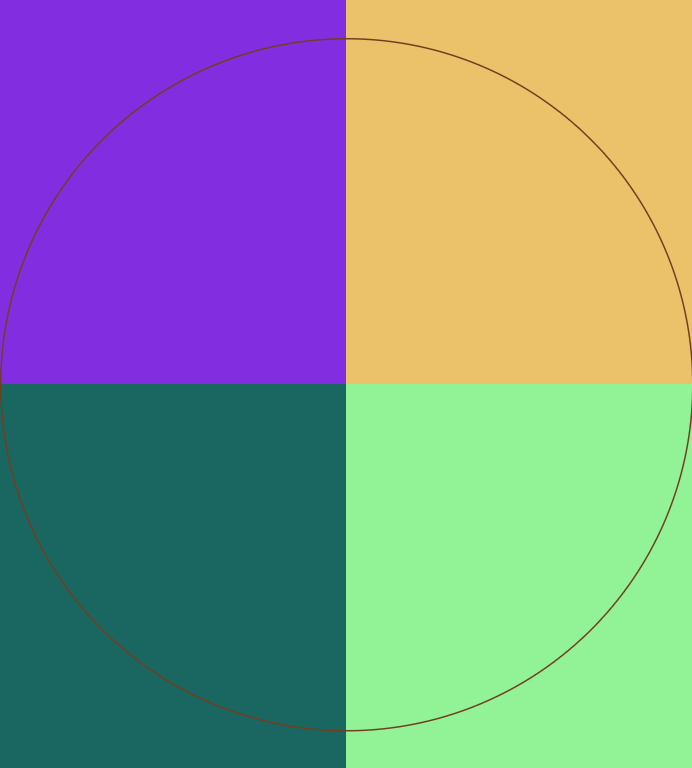
Give the GLSL for this background, as a Shadertoy shader.

```glsl
// Four flat colour quadrants meeting at the canvas centre, crossed by a thin
// brown ring as wide as the canvas. Straight edges and the ring are drawn
// from signed distances, turned into smooth one-pixel coverage.

const vec3 PURPLE = vec3(0.51, 0.18, 0.88);
const vec3 SAND   = vec3(0.92, 0.76, 0.41);
const vec3 TEAL   = vec3(0.10, 0.40, 0.38);
const vec3 MINT   = vec3(0.57, 0.95, 0.59);
const vec3 BROWN  = vec3(0.45, 0.24, 0.12);

// Lengths are fractions of the canvas width
const float RING_RADIUS = 0.5;
const float RING_WIDTH  = 0.00216;
const vec2  RING_CENTRE = vec2(0.00108, -0.00108);

// Coverage of a shape from its signed distance (negative inside)
float coverage(float dist, float pixel) {
    return clamp(0.5 - dist / pixel, 0.0, 1.0);
}

float ringDistance(vec2 p, float radius, float width) {
    return abs(length(p) - radius) - 0.5 * width;
}

vec3 quadrants(vec2 p, float pixel) {
    float right = coverage(-p.x, pixel);
    float upper = coverage(-p.y, pixel);
    vec3 lowerRow = mix(TEAL, MINT, right);
    vec3 upperRow = mix(PURPLE, SAND, right);
    return mix(lowerRow, upperRow, upper);
}

void mainImage(out vec4 fragColor, in vec2 fragCoord) {
    // Centred coordinates, one unit per canvas width
    float pixel = 1.0 / iResolution.x;
    vec2 p = (fragCoord - 0.5 * iResolution.xy) * pixel;

    // Background, then the ring over it
    vec3 colour = quadrants(p, pixel);
    float ring = ringDistance(p - RING_CENTRE, RING_RADIUS, RING_WIDTH);
    colour = mix(colour, BROWN, coverage(ring, pixel));

    fragColor = vec4(colour, 1.0);
}
```
